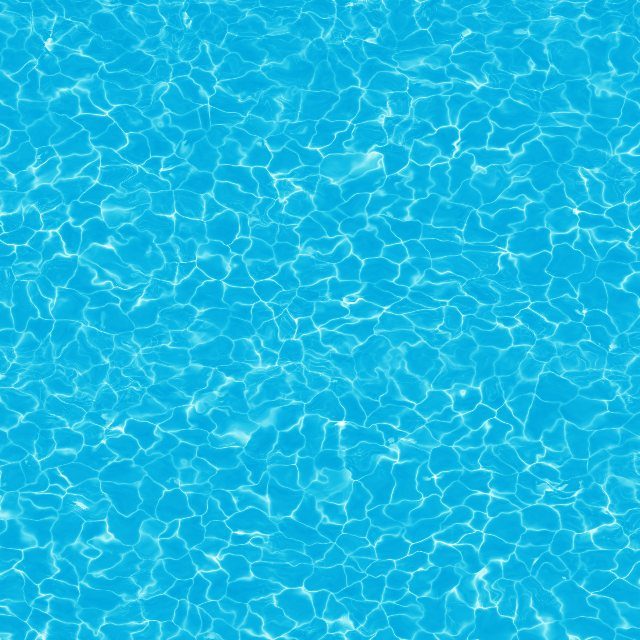
Reproduce this texture procedurally as a WebGL 2 fragment shader.

```glsl
#version 300 es
precision highp float;
// Sunlit pool water: a net of bright caustic lines over turquoise, with ripples and glints.

uniform vec2 u_resolution;
out vec4 fragColor;

vec2 hash2(vec2 cell) {
    vec3 h = fract(cell.xyx * vec3(0.1031, 0.1030, 0.0973));
    h += dot(h, h.yzx + 33.33);
    return fract((h.xx + h.yz) * h.zy);
}

// Smooth value noise with two independent channels
vec2 noise2(vec2 p) {
    vec2 i = floor(p), f = fract(p);
    f = f * f * (3.0 - 2.0 * f);
    return mix(mix(hash2(i), hash2(i + vec2(1, 0)), f.x),
               mix(hash2(i + vec2(0, 1)), hash2(i + vec2(1, 1)), f.x), f.y);
}

float fbm(vec2 p) {
    float sum = 0.0, amplitude = 0.5;
    for (int i = 0; i < 4; i++) {
        sum += amplitude * noise2(p).x;
        p = mat2(1.6, 1.2, -1.2, 1.6) * p + 17.3;
        amplitude *= 0.5;
    }
    return sum / 0.9375;
}

// Gaps from the nearest cell centre to the second and third nearest
vec2 cellGaps(vec2 p) {
    vec2 base = floor(p);
    vec3 nearest = vec3(9.0);
    for (int y = -2; y <= 2; y++) {
        for (int x = -2; x <= 2; x++) {
            vec2 cell = base + vec2(x, y);
            float d = length(cell + hash2(cell) - p);
            if (d < nearest.x) nearest = vec3(d, nearest.xy);
            else if (d < nearest.y) nearest = vec3(nearest.x, d, nearest.y);
            else nearest.z = min(nearest.z, d);
        }
    }
    return nearest.yz - nearest.x;
}

// Water colours from shaded blue to white light
vec3 waterColor(float tone) {
    vec3 ramp[7] = vec3[7](
        vec3(0.00, 0.62, 0.84), vec3(0.01, 0.67, 0.87), vec3(0.04, 0.72, 0.89),
        vec3(0.15, 0.78, 0.91), vec3(0.32, 0.84, 0.93), vec3(0.52, 0.91, 0.95),
        vec3(0.76, 0.96, 0.98));
    vec3 color = ramp[0];
    for (int i = 1; i < 7; i++)
        color = mix(color, ramp[i], clamp(tone + 2.0 - float(i), 0.0, 1.0));
    return mix(color, vec3(0.97, 1.0, 1.0), clamp((tone - 5.0) * 0.5, 0.0, 1.0));
}

void main() {
    vec2 uv = gl_FragCoord.xy / u_resolution.y;
    vec2 p = uv * vec2(23.5, 30.0);
    float pixel = 30.0 / u_resolution.y;

    // Bend the net at three sizes
    vec2 q = p + 1.1 * (noise2(p * 0.35) - 0.5);
    q += 0.55 * (noise2(p * 1.5 + 31.0) - 0.5);
    q += 0.2 * (noise2(p * 3.7 + 57.0) - 0.5);

    // Choppy zones: a band below the middle and the upper edge
    float band = exp(-pow((uv.y - 0.43 + 0.05 * (noise2(uv * 5.0).x - 0.5)) / 0.045, 2.0));
    float top = smoothstep(0.80, 1.0, uv.y + 0.12 * (noise2(uv * 4.0 + 9.0).x - 0.5));
    float choppy = clamp(band + top, 0.0, 1.0) * (0.5 + 0.5 * noise2(uv * 9.0).y);
    float patches = smoothstep(0.38, 0.68, fbm(p * 0.6 + 80.0));

    // Soft body of the water with small streaks
    float tone = 0.26 + 1.3 * (fbm(q * vec2(1.1, 1.6) + 5.0) - 0.5);
    tone += 1.3 * (fbm(q * vec2(3.2, 5.5) + 40.0) - 0.5);
    tone += 0.25 * band - 0.15 * top;

    // Main net with varying strength and width, brighter at its joints
    vec2 gaps = cellGaps(q);
    vec2 vary = noise2(p * 1.3 + 12.0);
    float strength = mix(0.35, 1.15, vary.x) * (1.0 - 0.4 * choppy);
    float edge = sqrt(gaps.x * gaps.x + 0.1 * pixel * pixel);
    tone += 4.5 * strength * exp(-edge / mix(0.055, 0.115, vary.y));
    tone += 0.25 * exp(-gaps.x / 0.3);
    tone += 1.2 * strength * exp(-gaps.y / 0.09);

    // Finer flattened net crossing the main one
    vec2 fine = cellGaps(q * vec2(1.35, 2.1) + 0.6 * noise2(q * 2.3) + 71.0);
    float flicker = noise2(p * 2.3 + 91.0).x;
    tone += mix(1.6 * patches, 2.6, choppy) * flicker * exp(-fine.x / 0.12);

    // Faint nested swirls inside the cells
    float contour = noise2(q * vec2(1.3, 1.9) + 0.8 * noise2(q * 2.7) + 23.0).x;
    float swirl = pow(1.0 - abs(sin(contour * 15.0)), 3.0);
    tone += 2.0 * swirl * max(patches, 0.6 * choppy) * noise2(p * 2.1 + 3.0).y;

    // Sparse ragged glints
    float spot = noise2(q * vec2(1.0, 1.2) + 150.0).y;
    float ragged = fbm(q * vec2(3.2, 4.0) + 200.0);
    tone += 3.0 * smoothstep(0.84, 0.96, spot) * smoothstep(0.46, 0.64, ragged);

    fragColor = vec4(waterColor(tone), 1.0);
}
```
